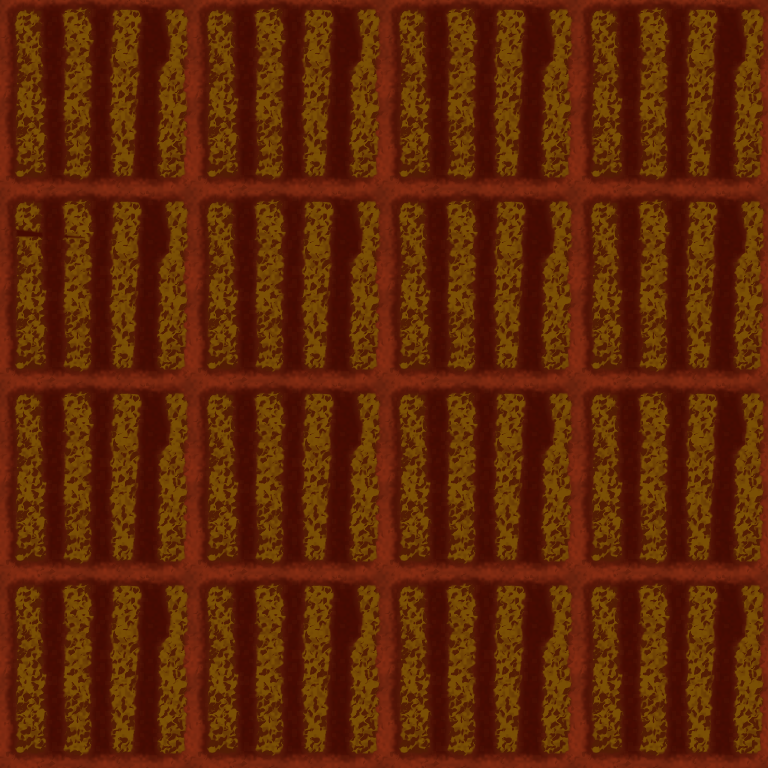
Write a three.js fragment shader that draws this pattern.

```glsl
// Four by four worn clay tiles, each with four pitted ochre bars on dark red.
// Bars are rough-edged rounded boxes, pits are tilted ellipses scattered on a
// wrapped grid, and soft mortar joins the tiles; one tile carries a scratch.

varying vec2 vUv;

const float REPEATS = 4.0;
const vec3 DARK = vec3(0.27, 0.043, 0.008);
const vec3 FRINGE = vec3(0.34, 0.10, 0.03);
const vec3 MORTAR = vec3(0.46, 0.15, 0.06);
const vec3 OCHRE = vec3(0.48, 0.31, 0.02);
const vec3 OCHRE_WORN = vec3(0.41, 0.23, 0.02);
const vec3 PIT = vec3(0.31, 0.095, 0.015);

// Lengths below are fractions of one tile
const vec2 FACE_CENTER = vec2(0.508, 0.515);
const vec2 FACE_HALF = vec2(0.457, 0.462);
const float BAR_START = 0.088;
const float BAR_STEP = 0.248;
const float BAR_WIDTH = 0.137;
const vec2 BAR_SPAN = vec2(0.075, 0.948);
const float SOFT = 0.008;
const float PIT_GRID = 28.0;
const vec2 SCRATCH_TILE = vec2(0.0, 2.0);

float hash(vec2 p) {
  vec3 q = fract(vec3(p.xyx) * 0.1031);
  q += dot(q, q.yzx + 33.33);
  return fract((q.x + q.y) * q.z);
}

// Value noise that wraps after n lattice steps
float noise(vec2 p, float n) {
  p *= n;
  vec2 i = floor(p), f = fract(p);
  f = f * f * (3.0 - 2.0 * f);
  vec2 a = mod(i, n), b = mod(i + 1.0, n);
  return mix(mix(hash(a), hash(vec2(b.x, a.y)), f.x),
             mix(hash(vec2(a.x, b.y)), hash(b), f.x), f.y);
}

float roundBox(vec2 p, vec2 halfSize, float radius) {
  vec2 q = abs(p) - halfSize + radius;
  return length(max(q, 0.0)) + min(max(q.x, q.y), 0.0) - radius;
}

// Distance to the nearest bar, with the uneven sides of each one
float barDistance(vec2 p) {
  float d = 1.0;
  for (int i = 0; i < 4; i++) {
    float left = BAR_START + BAR_STEP * float(i);
    float right = left + BAR_WIDTH;
    if (i == 0) right += mix(0.02, -0.015, p.y);
    if (i == 2) right -= 0.02 * (1.0 - smoothstep(0.3, 0.6, p.y));
    if (i == 3) left += 0.055 * smoothstep(0.64, 0.70, p.y)
                      * (1.0 - 0.6 * smoothstep(0.78, 0.95, p.y));
    vec2 low = vec2(left, BAR_SPAN.x), high = vec2(right, BAR_SPAN.y);
    d = min(d, roundBox(p - 0.5 * (low + high), 0.5 * (high - low), 0.03));
  }
  return d;
}

// Distance to the nearest pit, in pit grid steps
float pitDistance(vec2 p) {
  vec2 g = p * PIT_GRID;
  g += 0.7 * (vec2(noise(p, 53.0), noise(p.yx, 59.0)) - 0.5);
  vec2 base = floor(g);
  float d = 1.0;
  for (int y = -1; y <= 1; y++) {
    for (int x = -1; x <= 1; x++) {
      vec2 cell = base + vec2(float(x), float(y));
      vec2 id = mod(cell, PIT_GRID);
      vec2 q = g - cell - vec2(hash(id + 7.0), hash(id + 71.0));
      float angle = 0.2 + 0.9 * hash(id + 131.0);
      float c = cos(angle), s = sin(angle);
      q = vec2(c * q.x - s * q.y, 0.6 * (s * q.x + c * q.y));
      d = min(d, length(q) - mix(0.04, 0.34, hash(id + 193.0)));
    }
  }
  return d;
}

// Tapering, slightly sloping gouge
float scratchMask(vec2 p) {
  float along = clamp((p.x - 0.08) / 0.36, 0.0, 1.0);
  float width = mix(0.019, 0.001, along);
  float d = max(abs(p.y - 0.787 + 0.025 * along) - width, abs(p.x - 0.26) - 0.18);
  return 1.0 - smoothstep(-SOFT, SOFT, d);
}

void main() {
  vec2 tile = floor(vUv * REPEATS);
  vec2 p = fract(vUv * REPEATS);
  float broad = noise(p, 11.0);
  float medium = noise(p, 29.0);
  float fine = noise(p, 64.0);
  float blocks = hash(floor(p * 44.0) + 17.0);
  float rough = (broad - 0.5) * 0.016 + (medium - 0.5) * 0.018 + (fine - 0.5) * 0.012;

  // Mortar with soft, smoky edges around each face
  vec2 fromCenter = fract(p - FACE_CENTER + 0.5) - 0.5;
  float faceD = roundBox(fromCenter, FACE_HALF, 0.06) + rough;
  float pits = pitDistance(p);
  vec3 mortar = MORTAR * (0.84 + 0.2 * broad + 0.14 * fine);
  float specks = smoothstep(0.1, -0.1, pits) * smoothstep(0.5, 0.8, medium);
  mortar = mix(mortar, FRINGE, 0.5 * specks);

  // Dark grooves, with a blocky brown fringe near the bars
  float barD = barDistance(p) + rough;
  float fringe = (1.0 - smoothstep(0.0, 0.035, barD)) * (0.45 + 0.5 * medium);
  fringe += 0.22 * step(0.86, blocks) + 0.25 * smoothstep(-0.06, 0.0, faceD);
  vec3 face = mix(DARK * (0.94 + 0.12 * fine), FRINGE, clamp(fringe, 0.0, 1.0));
  vec3 color = mix(face, mortar, smoothstep(-0.025, 0.03, faceD));

  // Worn ochre bars, more pitted on the first bar and toward the ends
  float wear = 0.07 * (1.0 - smoothstep(0.22, 0.3, p.x));
  wear += 0.12 * smoothstep(-0.025, 0.0, barD) + 0.07 * (1.0 - smoothstep(0.1, 0.3, p.y));
  float pitMask = 1.0 - smoothstep(-0.11, 0.11, pits - wear);
  vec3 bar = mix(OCHRE, OCHRE_WORN, smoothstep(0.4, 0.9, 0.6 * fine + 0.4 * broad));
  bar = mix(bar, PIT, 0.92 * pitMask);
  if (tile == SCRATCH_TILE) bar = mix(bar, DARK, scratchMask(p));
  color = mix(color, bar, 1.0 - smoothstep(-SOFT, SOFT, barD));

  gl_FragColor = vec4(color, 1.0);
}
```
